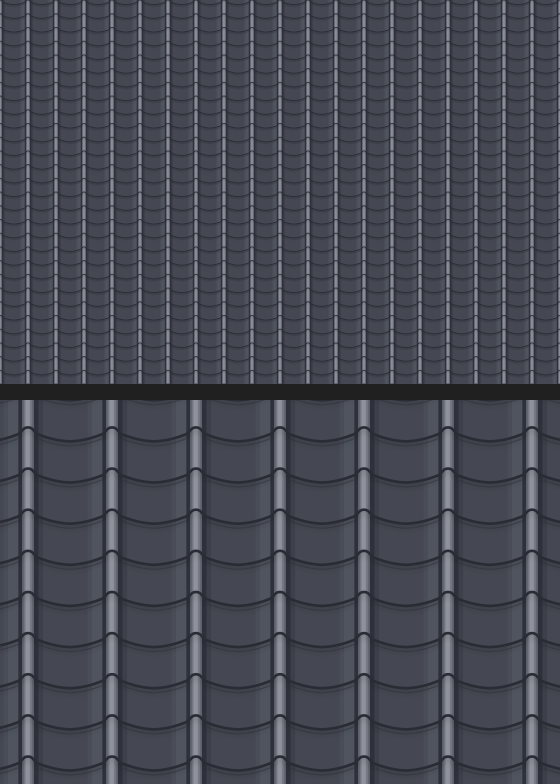
Top: the whole. Bottom: its middle third, enlarged.
Reproduce this texture procedurally as a Shadertoy shader.

```glsl
// Slate-grey pantile roof: rolled vertical ridges crossed by sagging, overlapping courses.

const vec2 TILES = vec2(20.0, 28.0);        // repeats across and down

const vec3 PAN       = vec3(0.27, 0.28, 0.32);
const vec3 SHADE     = vec3(0.18, 0.19, 0.23);
const vec3 FLANK     = vec3(0.31, 0.33, 0.37);
const vec3 ROLL      = vec3(0.38, 0.40, 0.44);
const vec3 SHEEN     = vec3(0.46, 0.48, 0.52);
const vec3 HIGHLIGHT = vec3(0.56, 0.57, 0.61);

const float PAN_SAG      = 0.26;            // depth of the hollow, in courses
const float ROLL_DROP    = 0.08;            // extra step beside the ridge
const float ROLL_ROUND   = 0.035;           // rounding of the ridge top
const float EDGE_WIDTH   = 0.065;           // main course line, in courses
const float LIP_WIDTH    = 0.03;            // thin line below it
const float LIP_OFFSET   = 0.11;
const float SHADOW_DEPTH = 0.30;            // soft shadow under each course

// Drop of a course edge below its ridge top; s is the offset from the ridge.
float courseDrop(float s) {
    float d = sqrt(s * s + ROLL_ROUND * ROLL_ROUND) - ROLL_ROUND;
    float rise = 1.0 - 2.0 * d;
    float hollow = 1.0 - rise * rise;
    return PAN_SAG * hollow + ROLL_DROP * smoothstep(0.03, 0.12, abs(s));
}

// Smooth-edged strip from a to b, with edge blur w.
float strip(float x, float a, float b, float w) {
    return clamp((x - a) / w + 0.5, 0.0, 1.0) - clamp((x - b) / w + 0.5, 0.0, 1.0);
}

// Shading across one tile, ridge at s = 0.
vec3 tileProfile(float s, float w) {
    vec3 col = PAN;
    col = mix(col, FLANK, strip(s, -0.24, -0.10, w));
    col = mix(col, mix(PAN, FLANK, 0.45), strip(s, -0.29, -0.24, w));
    col = mix(col, mix(PAN, SHADE, 0.35), strip(s, 0.12, 0.18, w));
    col = mix(col, SHADE, strip(s, -0.115, 0.125, w));
    col = mix(col, ROLL, strip(s, -0.070, 0.070, w));
    col = mix(col, SHEEN, strip(s, -0.045, 0.045, w));
    col = mix(col, HIGHLIGHT, strip(s, -0.030, 0.022, w));
    return col;
}

// Smooth line of the given width, centred on zero distance.
float smoothLine(float dist, float width, float w) {
    return strip(dist, -0.5 * width, 0.5 * width, w);
}

void mainImage(out vec4 fragColor, in vec2 fragCoord) {
    vec2 p = fragCoord / iResolution.xy * TILES;
    vec2 pixel = TILES / iResolution.xy;
    float s = fract(p.x + 0.5) - 0.5;

    // Height above the nearest course edge, corrected for the slope of the curve
    float stepX = 0.01;
    float slope = (courseDrop(s + stepX) - courseDrop(s - stepX)) / (2.0 * stepX);
    float steepness = length(vec2(1.0, slope * pixel.x / pixel.y));
    float courseHeight = p.y + courseDrop(s);
    float edgeDist = (fract(courseHeight + 0.5) - 0.5) / steepness;
    float lipDist = (fract(courseHeight + LIP_OFFSET + 0.5) - 0.5) / steepness;

    vec3 col = tileProfile(s, pixel.x);

    // Soft shadow below each course
    float below = 1.0 - fract(courseHeight);
    float shadow = (1.0 - smoothstep(0.0, SHADOW_DEPTH, below)) * smoothstep(0.0, 0.06, below);
    col *= 1.0 - 0.10 * shadow;

    // Course edge and the lip below it, which fades out on the ridge
    float inPan = smoothstep(0.06, 0.16, abs(s));
    col = mix(col, SHADE, 0.55 * inPan * smoothLine(lipDist, LIP_WIDTH, pixel.y));
    col = mix(col, SHADE * 0.9, smoothLine(edgeDist, EDGE_WIDTH, pixel.y));

    fragColor = vec4(col, 1.0);
}
```
